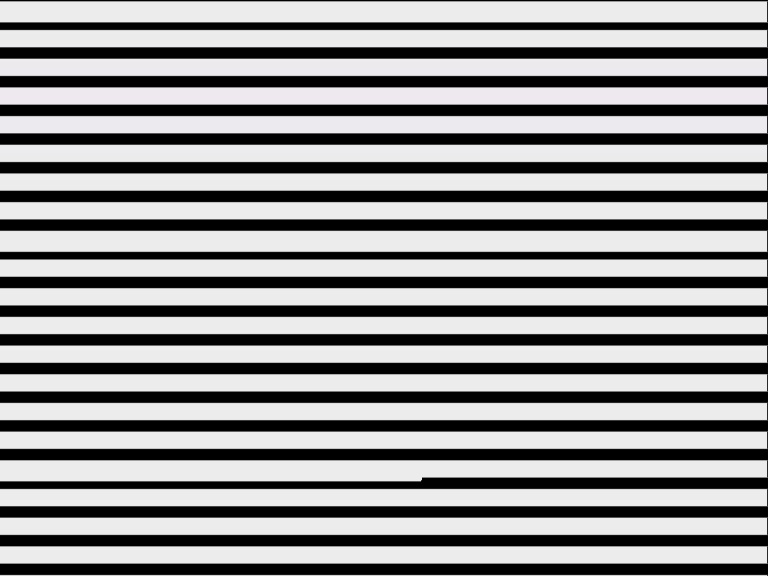
Reproduce this pattern procedurally as a Shadertoy shader.

```glsl
const float ROW_HEIGHT = 0.0498;

// Bar height in rows: every eighth bar is thin, the third only on its left part
float barHeight(float row, float x, float pixelX) {
    float thin = 1.0 - step(0.5, mod(row, 8.0));
    float rightPart = smoothstep(-0.5, 0.5, (x - 0.549) / pixelX);
    thin *= 1.0 - rightPart * step(15.5, row);
    return mix(0.397, 0.265, thin);
}

void mainImage(out vec4 fragColor, in vec2 fragCoord) {
    vec2 uv = fragCoord / iResolution.xy;
    vec2 pixel = 1.0 / iResolution.xy;
    float depth = 1.0 - uv.y;

    // Rows counted from the top, each with its bar near the middle
    float cell = (depth - 0.0023) / ROW_HEIGHT - 0.3;
    float row = floor(cell);
    float height = barHeight(row, uv.x, pixel.x);

    // All bars share the same lower edge, so thin ones lose their top
    float distanceToBar = abs(fract(cell) - 0.7 + 0.5 * height) - 0.5 * height;
    float softness = 0.85 * pixel.y / ROW_HEIGHT;
    float bar = 1.0 - smoothstep(-softness, softness, distanceToBar);

    // Paper with a faint lilac band near the top
    float lilac = exp(-pow((depth - 0.17) / 0.08, 2.0));
    vec3 paper = mix(vec3(0.925), vec3(0.928, 0.915, 0.935), lilac);
    vec3 color = mix(paper, vec3(0.0), bar);

    // Hairline along the right edge
    float hairline = smoothstep(-0.5, 0.5, (uv.x - 0.9987) / pixel.x);
    color = mix(color, vec3(0.16), hairline * (1.0 - bar));

    fragColor = vec4(color, 1.0);
}
```
